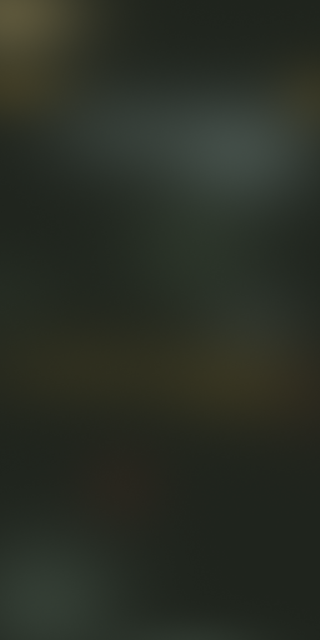
Write a Shadertoy shader that draws this background.

```glsl
// Dim, heavily blurred backdrop: tan, slate, olive and moss lights on dark green.
// Each light is an elliptical Gaussian added to a nearly black base,
// placed in canvas units (0 to 1 on both axes, origin at the lower left).

#define BASE_COLOR vec3(0.122, 0.141, 0.114)
#define TAN        vec3(0.235, 0.195, 0.115)
#define OLIVE      vec3(0.078, 0.053, 0.008)
#define SLATE      vec3(0.125, 0.146, 0.150)
#define MOSS       vec3(0.038, 0.052, 0.036)
#define UMBER      vec3(0.032, 0.004, 0.000)
#define TEAL       vec3(0.078, 0.098, 0.088)
#define GRAIN      0.003

// Elliptical falloff: 1 at the center, 1/e at the given radii.
float glow(vec2 uv, vec2 center, vec2 radii) {
    vec2 d = (uv - center) / radii;
    return exp(-dot(d, d));
}

float hash(vec2 p) {
    return fract(sin(dot(p, vec2(12.99, 78.23))) * 43758.5);
}

void mainImage(out vec4 fragColor, in vec2 fragCoord) {
    vec2 uv = fragCoord / iResolution.xy;
    vec3 color = BASE_COLOR;

    // Warm corner light and its olive fringe
    color += TAN * glow(uv, vec2(0.03, 0.98), vec2(0.24, 0.085));
    color += OLIVE * glow(uv, vec2(0.03, 0.86), vec2(0.20, 0.055));
    color += 0.85 * OLIVE * glow(uv, vec2(1.0, 0.85), vec2(0.15, 0.065));

    // Cool slate band across the upper part
    color += SLATE * glow(uv, vec2(0.76, 0.765), vec2(0.25, 0.095));
    color += 0.58 * SLATE * glow(uv, vec2(0.38, 0.795), vec2(0.27, 0.085));
    color += 0.30 * SLATE * glow(uv, vec2(0.80, 0.50), vec2(0.20, 0.080));

    // Moss in the middle and at the left edge
    color += MOSS * glow(uv, vec2(0.60, 0.61), vec2(0.24, 0.100));
    color += 0.50 * MOSS * glow(uv, vec2(0.00, 0.54), vec2(0.22, 0.080));

    // Olive and umber band below the middle
    color += 0.88 * OLIVE * glow(uv, vec2(0.74, 0.405), vec2(0.25, 0.080));
    color += 0.72 * OLIVE * glow(uv, vec2(0.27, 0.425), vec2(0.36, 0.075));
    color += 0.70 * UMBER * glow(uv, vec2(1.0, 0.38), vec2(0.20, 0.090));
    color += UMBER * glow(uv, vec2(0.38, 0.24), vec2(0.15, 0.070));

    // Teal light rising from the bottom
    color += TEAL * glow(uv, vec2(0.14, 0.06), vec2(0.25, 0.110));
    color += 0.70 * TEAL * glow(uv, vec2(0.60, -0.01), vec2(0.23, 0.040));

    // Fine grain hides banding in the slow gradients
    color += GRAIN * (hash(floor(uv * vec2(256.0, 512.0))) - 0.5);
    fragColor = vec4(color, 1.0);
}
```
